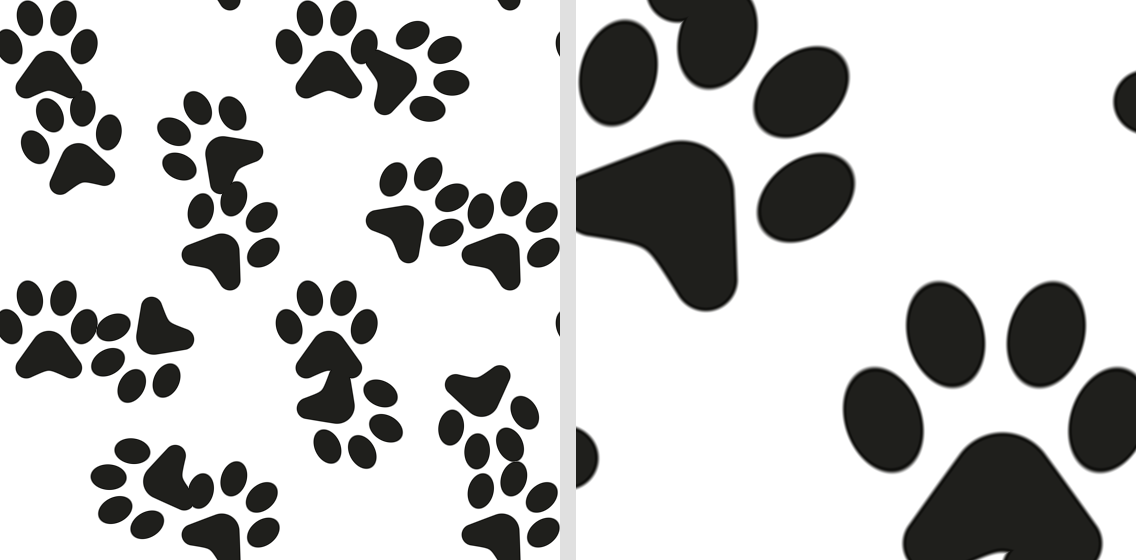
Left, the full canvas; right, a detail of the centre.
Give the GLSL for this pattern, as a three.js fragment shader.

```glsl
// Black paw prints scattered on white, in a seamless tile of 2 by 2 cells.
// One pair of prints is repeated upright around every cell corner and,
// turned by 45 degrees plus quarter turns, around every cell centre.
varying vec2 vUv;

const float CELL = 3.84; // cell size in paw units

vec2 turn(vec2 p, float degrees_) {
  float a = radians(degrees_), c = cos(a), s = sin(a);
  return vec2(c * p.x - s * p.y, s * p.x + c * p.y);
}

// Hull of a circle of radius ra at a and a smaller one of radius rb at b
float taperedCapsule(vec2 p, vec2 a, float ra, vec2 b, float rb) {
  float len = length(b - a);
  vec2 dir = (b - a) / len;
  p -= a;
  vec2 q = vec2(dot(p, dir), abs(dir.x * p.y - dir.y * p.x));
  float slant = (ra - rb) / len;
  float t = clamp((q.x - q.y * slant / sqrt(1.0 - slant * slant)) / len, 0.0, 1.0);
  return length(q - vec2(t * len, 0.0)) - mix(ra, rb, t);
}

// Oval toe, leaning clockwise
float toe(vec2 p, vec2 center, float lean) {
  return (length(turn(p - center, lean) / vec2(0.175, 0.247)) - 1.0) * 0.2;
}

// Print pointing up, with its origin in the pad
float paw(vec2 p) {
  // The softened mirror rounds the crown and the notch of the pad
  float x = p.x - 0.01;
  vec2 half_ = vec2(sqrt(x * x + 0.0036), p.y);
  float pad = taperedCapsule(half_, vec2(0.0, 0.06), 0.25, vec2(0.315, -0.205), 0.145);
  vec2 m = vec2(abs(p.x + 0.02), p.y);
  float toes = min(toe(m, vec2(0.23, 0.75), 15.0), toe(m, vec2(0.515, 0.36), 19.0));
  return min(pad, toes);
}

// Two prints around a pivot, the second one turned clockwise
float pawPair(vec2 p) {
  return min(paw(p - vec2(0.66, -1.0)),
             paw(turn(p - vec2(-0.84, 0.35), 33.6)));
}

void main() {
  vec2 g = vUv * 2.0;
  float d = 1e3;

  // The four nearest corners and the four nearest centres
  for (int j = 0; j < 2; j++) {
    for (int i = 0; i < 2; i++) {
      vec2 offset = vec2(float(i), float(j));
      vec2 corner = floor(g) + offset;
      d = min(d, pawPair((g - corner) * CELL));

      vec2 cell = floor(g - 0.5) + offset;
      vec2 c = mod(cell, 2.0);
      float quarter = mix(2.0 + c.x, 1.0 - c.x, c.y); // counts around the tile
      d = min(d, pawPair(turn((g - cell - 0.5) * CELL, 45.0 - 90.0 * quarter)));
    }
  }

  // Ink with a thin darker rim, on white
  vec3 ink = mix(vec3(0.06, 0.06, 0.05), vec3(0.12, 0.12, 0.11),
                 smoothstep(0.012, 0.022, -d));
  vec3 color = mix(ink, vec3(1.0), smoothstep(-0.011, 0.011, d));
  gl_FragColor = vec4(color, 1.0);
}
```
